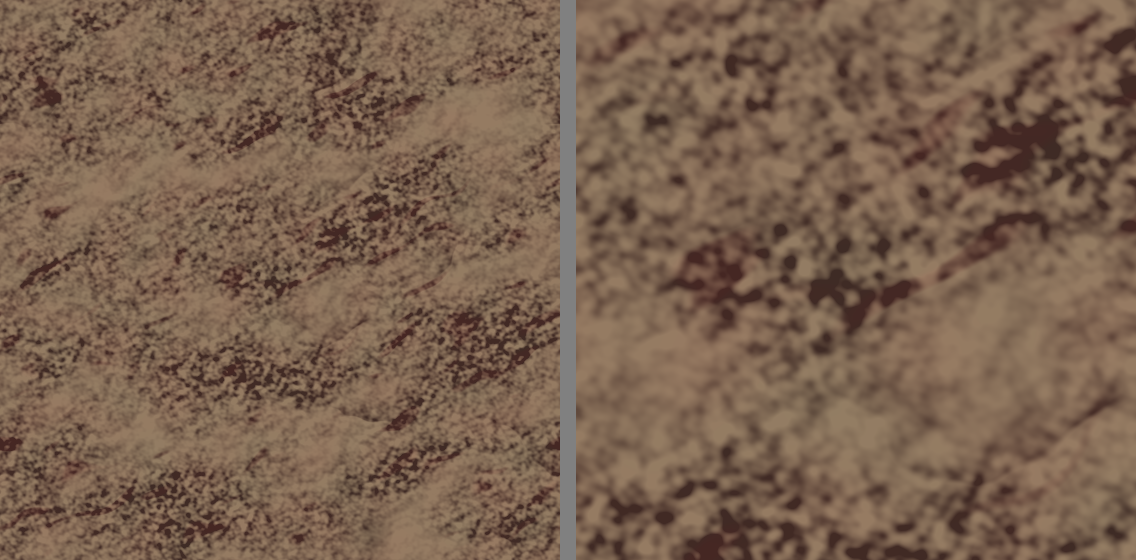
Left: the whole. Right: its middle third, enlarged.
This texture is drawn by a Shadertoy shader. Its source:

```glsl
// Weathered brown sandstone: fine dark grains over slanted stains, with short
// reddish cracks and shallow ledges. All layers are gradient noise on slanted
// integer lattices, summed into one darkness value, so the tile wraps.

// Sine hash of a wrapped lattice position
float hash(vec2 p, float seed) {
    return fract(sin(dot(p, vec2(1271.0, 3117.0)) + seed) * 43758.5453);
}

// Slope of one lattice corner; the corner is folded back into the unit tile
float corner(vec2 cell, vec2 offset, vec2 along, vec2 across, float area) {
    vec2 folded = vec2(across.y * cell.x - along.y * cell.y,
                       along.x * cell.y - across.x * cell.x);
    folded = mod(folded + 0.5, area) / area;
    float angle = 6.28318 * hash(folded, along.x);
    return dot(vec2(cos(angle), sin(angle)), offset);
}

// Tiling gradient noise of about unit variance. The whole-number vectors
// "along" and "across" set the direction and frequency of the lattice axes.
float noise(vec2 p, vec2 along, vec2 across) {
    float area = along.x * across.y - along.y * across.x;
    vec2 q = vec2(dot(along, p), dot(across, p)) + 0.37;
    vec2 cell = floor(q);
    vec2 f = q - cell;
    vec2 w = f * f * (3.0 - 2.0 * f);
    vec2 e = vec2(1.0, 0.0);
    float low = mix(corner(cell, f, along, across, area),
                    corner(cell + e.xy, f - e.xy, along, across, area), w.x);
    float high = mix(corner(cell + e.yx, f - e.yx, along, across, area),
                     corner(cell + e.xx, f - e.xx, along, across, area), w.x);
    return 4.7 * mix(low, high, w.y);
}

// Broad stains, mostly rising to the right
float stains(vec2 p) {
    return 0.7 * noise(p, vec2(3, 2), vec2(-5, 9))
         + 0.5 * noise(p, vec2(8, 5), vec2(-9, 17))
         + 0.5 * noise(p, vec2(4, -1), vec2(1, 8));
}

// Fine grains in three sizes
float grains(vec2 p) {
    return 0.50 * noise(p, vec2(50, 22), vec2(-30, 62))
         + 0.75 * noise(p, vec2(78, 38), vec2(-50, 98))
         + 0.45 * noise(p, vec2(135, -45), vec2(60, 160));
}

// Ledges: shade above a crisp edge, a pale lip below it
float ledges(vec2 p) {
    float h = 4.0 * p.y
            + 0.35 * noise(p, vec2(3, 1), vec2(-1, 2))
            + 0.08 * noise(p, vec2(9, 2), vec2(-3, 10))
            + 0.025 * noise(p, vec2(31, 6), vec2(-7, 33));
    float f = fract(h);
    float shade = 2.0 * exp(-5.0 * f) - 0.5 * smoothstep(0.75, 1.0, f);
    float ledge = mix(-0.5, shade, smoothstep(0.0, 0.04, f));
    float side = 0.5 + 0.5 * cos(6.28318 * (p.x - 0.8));
    return ledge * side * smoothstep(-0.7, 0.8, noise(p, vec2(5, 1), vec2(-1, 6)));
}

void mainImage(out vec4 fragColor, in vec2 fragCoord) {
    vec2 p = fragCoord / iResolution.xy;

    // Gentle warp to bend the long features
    vec2 bent = p + 0.006 * vec2(noise(p, vec2(9, 2), vec2(-2, 11)),
                                 noise(p, vec2(13, -3), vec2(4, 12)));

    float stain = stains(bent);
    float clump = noise(bent, vec2(22, 10), vec2(-22, 42));
    float streak = noise(bent, vec2(11, 5), vec2(-18, 36));
    float crack = smoothstep(1.3, 2.2, streak + 0.35 * stain);

    // Total darkness, grains being stronger inside the stains
    float grainStrength = 0.72 * clamp(1.0 + 0.3 * stain, 0.4, 1.7);
    float dark = 0.42 * stain + 0.35 * clump + grainStrength * grains(p)
               + 0.9 * ledges(p) + 1.5 * crack - 0.2;
    dark = clamp(dark, -1.6, 2.2);

    // Skewed tone curve: broad light sand, thin dark tail
    float red = 0.487 - 0.08 * dark - 0.012 * dark * dark;
    vec3 shadow = vec3(0.29, 0.20, 0.17);
    vec3 sand = vec3(0.55, 0.45, 0.36);
    vec3 color = mix(shadow, sand, (red - 0.29) / 0.26);

    // Rusty cracks and slow shifts between olive and red
    float rust = 0.5 * noise(p, vec2(12, 5), vec2(-6, 14)) + 2.0 * crack - 0.1;
    color += rust * vec3(0.008, -0.005, -0.002);

    fragColor = vec4(color, 1.0);
}
```
